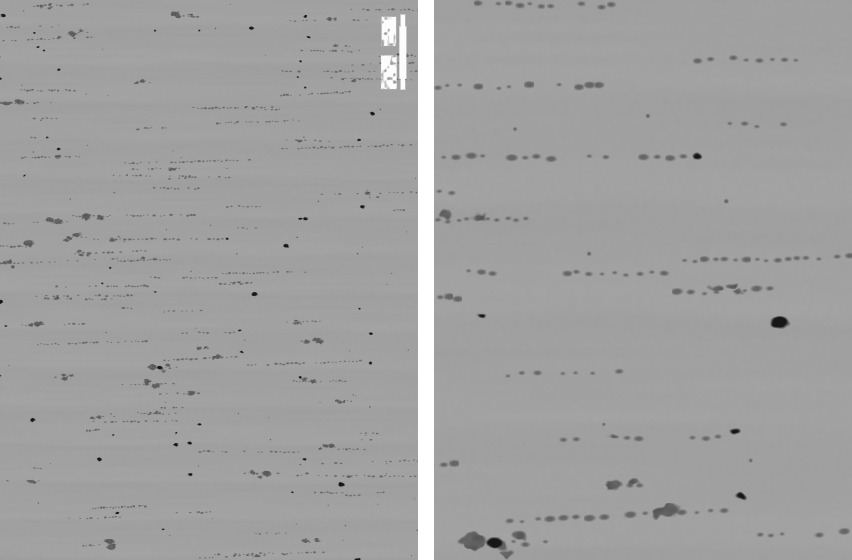
Left: the whole. Right: its middle third, enlarged.
Reproduce this texture procedurally as a Shadertoy shader.

```glsl
const vec3 METAL = vec3(0.63);
const vec3 OXIDE = vec3(0.37);
const vec3 PIT = vec3(0.09);
const vec3 LABEL = vec3(0.99);
const int STRINGERS = 92;
const int PITS = 52;
const int SPECKS = 70;

float hash(vec2 p) {
    return fract(sin(dot(p, vec2(127.1, 311.7))) * 43758.5453);
}

vec2 hash2(vec2 p) {
    return vec2(hash(p), hash(p + 37.3));
}

float noise(vec2 p) {
    vec2 i = floor(p), f = fract(p);
    f = f * f * (3.0 - 2.0 * f);
    return mix(mix(hash(i), hash(i + vec2(1, 0)), f.x),
               mix(hash(i + vec2(0, 1)), hash(i + vec2(1, 1)), f.x), f.y);
}

float fill(float d, float soft) {
    return smoothstep(soft, -soft, d);
}

float ellipse(vec2 p, vec2 radius) {
    return (length(p / radius) - 1.0) * min(radius.x, radius.y);
}

float box(vec2 p, vec2 halfSize) {
    vec2 d = abs(p) - halfSize;
    return length(max(d, 0.0)) + min(max(d.x, d.y), 0.0);
}

// Broken row of small grains along x
float grainRow(vec2 q, float halfLength, float seed) {
    float pitch = mix(0.005, 0.0085, hash(vec2(seed, 3.0)));
    float cell = floor(q.x / pitch);
    vec2 id = vec2(cell, seed);
    float density = 0.25 + 0.75 * noise(vec2(cell * 0.2, seed * 7.0));
    if (abs(cell * pitch) > halfLength || hash(id) > density) return 1.0;
    float size = pow(hash(id + 5.1), 2.0);
    vec2 radius = mix(vec2(0.0010, 0.0007), vec2(0.0032, 0.0018), size);
    vec2 jitter = (hash2(id + 9.7) - 0.5) * vec2(pitch * 0.3, 0.0022);
    vec2 local = vec2(q.x - (cell + 0.5) * pitch, q.y);
    return ellipse(local - jitter, radius);
}

// Clump of a few overlapping flat blobs
float clump(vec2 q, float seed) {
    float d = 1.0;
    float scale = mix(0.5, 1.2, hash(vec2(seed, 21.0)));
    int count = 1 + int(4.0 * hash(vec2(seed, 22.0)));
    for (int k = 0; k < count; k++) {
        vec2 id = vec2(seed, 30.0 + float(k));
        vec2 offset = (hash2(id) - 0.5) * vec2(0.032, 0.011);
        vec2 radius = mix(vec2(0.003, 0.002), vec2(0.0075, 0.0043), hash(id + 4.4));
        d = min(d, ellipse(q - offset * scale, radius * scale));
    }
    return d;
}

// Scattered single spots, mostly small
float spots(vec2 p, float width, int count, vec2 smallest, vec2 largest, float seed) {
    float d = 1.0;
    for (int i = 0; i < count; i++) {
        vec2 id = vec2(float(i), seed);
        vec2 centre = hash2(id) * vec2(width, 1.0);
        float size = pow(hash(id + 8.3), 2.0);
        d = min(d, ellipse(p - centre, mix(smallest, largest, size)));
    }
    return d;
}

// Plain scale bar beside two chipped blocks, placed from the right edge
float scaleMark(vec2 p, float width) {
    vec2 q = p - vec2(width, 0.0);
    float bar = box(q - vec2(-0.027, 0.907), vec2(0.0042, 0.067));
    bar = min(bar, box(q - vec2(-0.027, 0.906), vec2(0.0063, 0.047)));
    float blocks = min(box(q - vec2(-0.052, 0.944), vec2(0.013, 0.026)),
                       box(q - vec2(-0.052, 0.871), vec2(0.014, 0.030)));
    float chips = (0.3 - noise(q * vec2(190.0, 150.0))) * 0.006;
    return min(bar, max(blocks, chips));
}

void mainImage(out vec4 fragColor, in vec2 fragCoord) {
    vec2 p = fragCoord / iResolution.y;
    float width = iResolution.x / iResolution.y;
    float soft = max(0.75 / iResolution.y, 0.0009);

    // Rolled metal with faint horizontal bands
    float band = fract(p.y * 14.7 + 0.12 * noise(p * vec2(8.0, 3.0)));
    float tone = 0.016 * (smoothstep(0.0, 0.2, band) * (1.0 - band) - 0.4);
    tone += 0.010 * (noise(p * vec2(9.0, 160.0)) - 0.5);
    tone += 0.008 * (noise(p * 420.0) - 0.5);
    vec3 color = METAL + tone;

    // Ragged outlines come from a small warp
    vec2 warp = vec2(noise(p * 260.0), noise(p * 260.0 + 71.0)) - 0.5;
    vec2 ragged = p + warp * 0.004;

    // Stringers, some carrying a larger clump
    float grains = 1.0, clumps = 1.0;
    for (int i = 0; i < STRINGERS; i++) {
        float seed = float(i) + 1.0;
        vec2 centre = vec2(hash(vec2(seed, 1.0)) * width,
                           (seed - hash(vec2(seed, 2.0))) / float(STRINGERS));
        vec2 q = p - centre;
        if (abs(q.y) > 0.025) continue;
        float halfLength = mix(0.012, 0.13, pow(hash(vec2(seed, 4.0)), 1.6));
        float slope = mix(-0.02, 0.05, hash(vec2(seed, 6.0)));
        grains = min(grains, grainRow(q - vec2(0.0, slope * q.x), halfLength, seed));
        if (hash(vec2(seed, 7.0)) < 0.55) {
            float along = (hash(vec2(seed, 8.0)) - 0.5) * 1.6 * halfLength;
            clumps = min(clumps, clump(ragged - centre - vec2(along, slope * along), seed));
        }
    }
    float mottle = 0.08 * (noise(p * 300.0) - 0.5);
    color = mix(color, OXIDE + 0.03, fill(grains, soft));
    color = mix(color, OXIDE + mottle, fill(clumps, soft));

    // Dark pits and tiny specks
    float specks = spots(p, width, SPECKS, vec2(0.0006), vec2(0.0013), 51.0);
    float pits = spots(p + warp * 0.002, width, PITS, vec2(0.0017, 0.0013), vec2(0.0052, 0.0036), 83.0);
    color = mix(color, OXIDE, fill(specks, soft));
    color = mix(color, PIT, fill(pits, soft));

    color = mix(color, LABEL, fill(scaleMark(p, width), soft));
    fragColor = vec4(color, 1.0);
}
```
